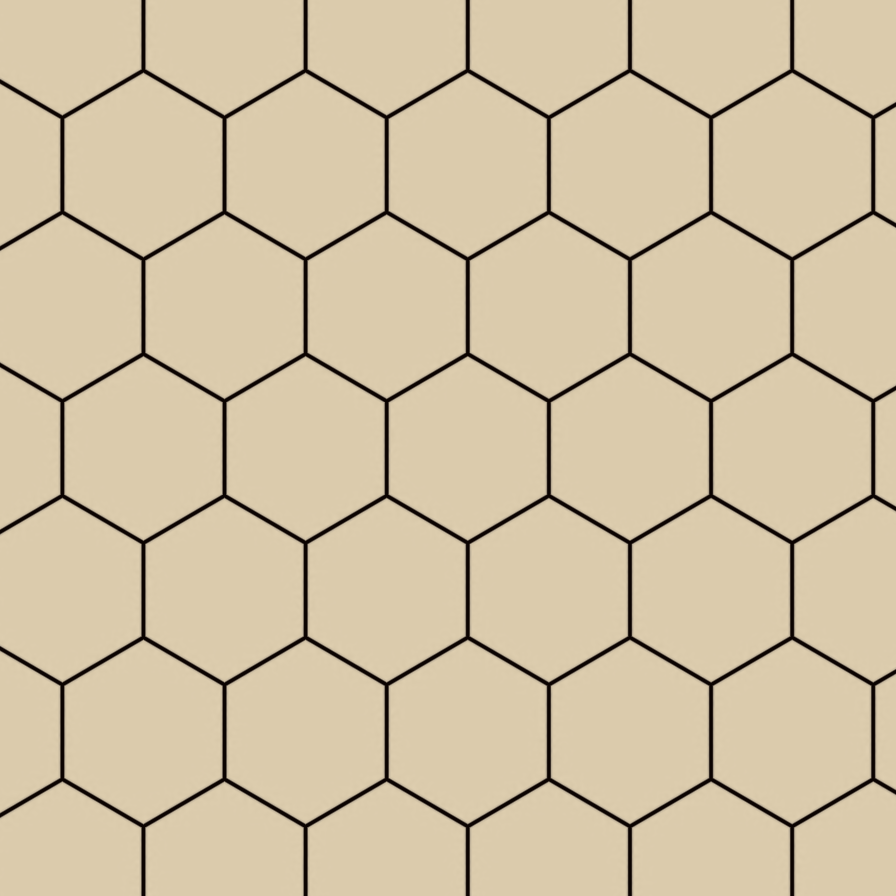
This pattern is drawn by a Shadertoy shader. Its source:

```glsl
// Honeycomb of pointy-top hexagons: thin dark outlines on a flat sand ground.
// Each point picks the nearer of two interleaved cell lattices, and its distance
// to the cell border draws the line, a soft grey fringe and faint speckle near it.

#define CELL_PITCH   vec2(0.1810, 0.1582)  // column and row spacing
#define CELL_CENTRE  vec2(0.5221, 0.4995)  // centre of one hexagon
#define LINE_HALF    0.0022                // half the outline width
#define LINE_SOFT    0.0011                // blur of the outline edge
#define FRINGE_REACH 0.0056                // where the grey fringe ends
#define SPECKLE_FREQ 170.0
#define SPECKLE_GAIN 0.045
#define SPECKLE_FADE 0.009                 // decay length away from lines
#define SAND_COLOR   vec3(0.860, 0.797, 0.676)
#define FRINGE_COLOR vec3(0.735, 0.685, 0.600)
#define INK_COLOR    vec3(0.045, 0.012, 0.004)

const float SQRT3 = 1.7320508;

vec2 hashGradient(vec2 cell) {
    vec3 q = fract(cell.xyx * vec3(0.1031, 0.1030, 0.0973));
    q += dot(q, q.yzx + 33.33);
    float angle = 6.28319 * fract((q.x + q.y) * q.z);
    return vec2(cos(angle), sin(angle));
}

float gradientNoise(vec2 p) {
    vec2 i = floor(p), f = p - i;
    vec2 u = f * f * f * (f * (f * 6.0 - 15.0) + 10.0);
    vec2 e = vec2(1.0, 0.0);
    float low  = mix(dot(hashGradient(i), f),
                     dot(hashGradient(i + e), f - e), u.x);
    float high = mix(dot(hashGradient(i + e.yx), f - e.yx),
                     dot(hashGradient(i + 1.0), f - 1.0), u.x);
    return mix(low, high, u.y);
}

// Distance to the nearest border of a unit-pitch honeycomb centred on the origin.
float hexBorder(vec2 p) {
    vec2 period = vec2(1.0, SQRT3);
    vec2 a = mod(p + 0.5 * period, period) - 0.5 * period;
    vec2 b = mod(p, period) - 0.5 * period;
    vec2 h = abs(dot(a, a) < dot(b, b) ? a : b);
    return 0.5 - max(h.x, dot(h, vec2(0.5, 0.5 * SQRT3)));
}

void mainImage(out vec4 fragColor, in vec2 fragCoord) {
    vec2 uv = fragCoord / iResolution.y;

    // Rows sit sqrt(3)/2 apart in the unit honeycomb.
    vec2 p = (uv - CELL_CENTRE) / CELL_PITCH * vec2(1.0, 0.5 * SQRT3);
    float d = hexBorder(p) * CELL_PITCH.x;

    // Sand with speckle that fades towards the cell middles
    float grain = gradientNoise(uv * SPECKLE_FREQ);
    vec3 color = SAND_COLOR + SPECKLE_GAIN * grain * exp(-d / SPECKLE_FADE);

    // Uneven grey fringe beside the outline
    float fringe = 1.0 - smoothstep(LINE_HALF, FRINGE_REACH, d);
    color = mix(color, FRINGE_COLOR, fringe * clamp(0.7 + 0.6 * grain, 0.0, 1.0));

    // Outline
    float soft = max(LINE_SOFT, 0.7 / iResolution.y);
    float ink = 1.0 - smoothstep(LINE_HALF - soft, LINE_HALF + soft, d);
    fragColor = vec4(mix(color, INK_COLOR, ink), 1.0);
}
```
